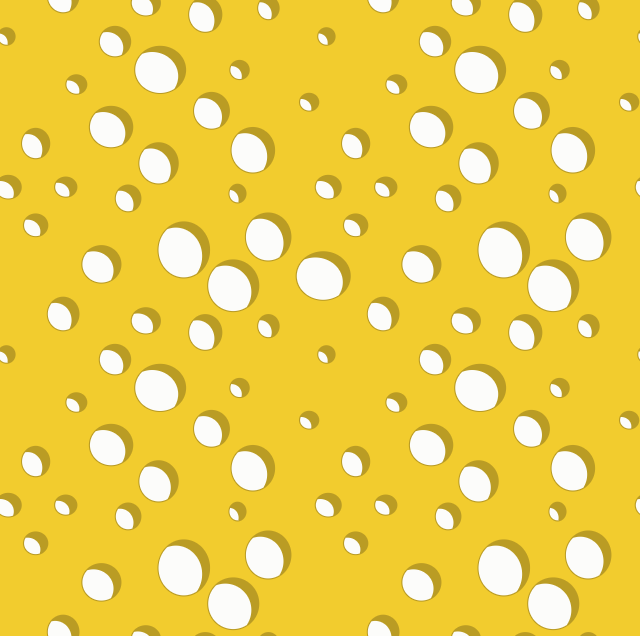
A Shadertoy shader for this pattern:

```glsl
const vec3 CHEESE = vec3(0.95, 0.80, 0.18);
const vec3 WALL = vec3(0.73, 0.61, 0.14);
const vec3 OPENING = vec3(0.99, 0.99, 0.98);

const float TILES = 2.0;               // repeats across and down
const float CELLS = 5.0;               // cells per tile side, lengths below are in cells
const int HOLE_KINDS = 25;             // distinct cells in one tile
const float MIN_RADIUS = 0.143;
const float MAX_RADIUS = 0.43;
const float SIZE_BIAS = 1.6;           // above 1 favours small holes
const float LONE_RADIUS = 0.41;
const vec2 LONE_CENTER = vec2(0.505, 0.566);  // canvas fraction
const vec2 DEPTH_SHIFT = vec2(-0.124, -0.098);
const float RIM = 0.017;
const float MAX_STRETCH = 0.05;

// The 3-4-5 rotation maps a 5 x 5 tile onto whole lattice steps, so it wraps.
const mat2 LATTICE = mat2(0.8, 0.6, -0.6, 0.8);

vec3 hash31(float n) {
    return fract(sin((n + 1.0) * vec3(12.99, 78.23, 39.35)) * 4375.85);
}

// Same id for every cell that is a whole number of tiles away.
int cellId(ivec2 cell) {
    return (cell.x + 7 * cell.y + 100 * HOLE_KINDS) % HOLE_KINDS;
}

// A permutation of the ids gives each hole its own size.
float holeRadius(int id) {
    int rank = id * (5 * id + 9) % HOLE_KINDS;
    float t = float(rank) / float(HOLE_KINDS - 1);
    return mix(MIN_RADIUS, MAX_RADIUS, pow(t, SIZE_BIAS));
}

float ellipseDistance(vec2 p, vec2 stretch, float radius) {
    return length(p / stretch) - radius;
}

float coverage(float d, float pixel) {
    return clamp(0.5 - d / pixel, 0.0, 1.0);
}

void mainImage(out vec4 fragColor, in vec2 fragCoord) {
    float scale = TILES * CELLS;
    float pixel = scale / min(iResolution.x, iResolution.y);
    vec2 uv = fragCoord / iResolution.xy;

    vec2 q = LATTICE * ((uv - LONE_CENTER) * scale) + 0.5;
    ivec2 cell = ivec2(floor(q));
    int id = cellId(cell);
    bool lone = cell == ivec2(0);

    // Each hole stays inside its cell; small ones wander further.
    vec3 rnd = hash31(float(id));
    float radius = lone ? LONE_RADIUS : holeRadius(id);
    float room = 0.5 - radius * (1.0 + MAX_STRETCH) - RIM;
    vec2 jitter = lone ? vec2(0.0) : (2.0 * rnd.xy - 1.0) * room;
    vec2 p = transpose(LATTICE) * (fract(q) - 0.5 - jitter);
    float e = lone ? MAX_STRETCH : (2.0 * rnd.z - 1.0) * MAX_STRETCH;
    vec2 stretch = vec2(1.0 + e, 1.0 - e);

    // The opening is the hole cut by its shifted far edge.
    float hole = ellipseDistance(p, stretch, radius);
    float farEdge = ellipseDistance(p - DEPTH_SHIFT, stretch, radius);
    float opening = max(hole + RIM, farEdge);

    // Cells with id 0 stay solid apart from the lone hole.
    float present = (id != 0 || lone) ? 1.0 : 0.0;
    vec3 color = mix(CHEESE, WALL, present * coverage(hole, pixel));
    color = mix(color, OPENING, present * coverage(opening, pixel));
    fragColor = vec4(color, 1.0);
}
```
